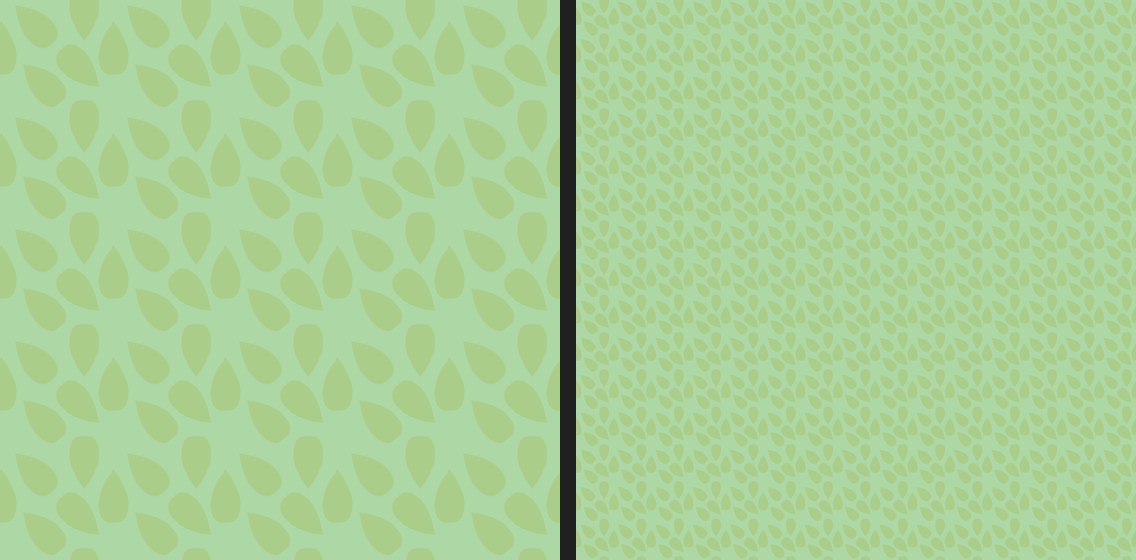
Left, the tile; right, the same tile 3 across and 3 down.
This pattern is drawn by a three.js fragment shader. Its source:

```glsl
varying vec2 vUv;

// Signed distance, roughly, to a seed that starts at its tip and runs along axis.
// The cell wraps around the middle of the seed, so seeds cross cell borders freely.
float seed(vec2 cell, vec2 tip, vec2 axis) {
  float len = 0.474;
  float halfWidth = 0.1325;
  axis = normalize(axis);
  vec2 p = fract(cell - tip - 0.5 * len * axis + 0.5) - 0.5;

  float along = dot(p, axis) / len + 0.5 - 0.62;
  float across = abs(p.x * axis.y - p.y * axis.x) / halfWidth;

  // pointed side below the widest part, blunt rounded side above it
  float point = across + pow(max(-along, 0.0) / 0.62, 1.7);
  float blunt = pow(pow(across, 2.8) + pow(max(along, 0.0) / 0.38, 2.8), 1.0 / 2.8);
  return ((along < 0.0 ? point : blunt) - 1.0) * halfWidth;
}

void main() {
  vec2 cell = vUv * 5.0;

  // two upright seeds and three diagonal ones per cell
  float d = seed(cell, vec2(0.752, 0.634), vec2(0.0, 1.0));
  d = min(d, seed(cell, vec2(0.014, 0.808), vec2(0.0, -1.0)));
  d = min(d, seed(cell, vec2(0.136, 0.951), vec2(1.0, -1.0)));
  d = min(d, seed(cell, vec2(0.209, 0.426), vec2(1.0, -1.0)));
  d = min(d, seed(cell, vec2(0.881, 0.223), vec2(-1.0, 1.0)));

  float edge = 0.7 * fwidth(cell.x);
  vec3 mint = vec3(0.68, 0.845, 0.647);
  vec3 olive = vec3(0.67, 0.803, 0.541);
  gl_FragColor = vec4(mix(olive, mint, smoothstep(-edge, edge, d)), 1.0);
}
```
